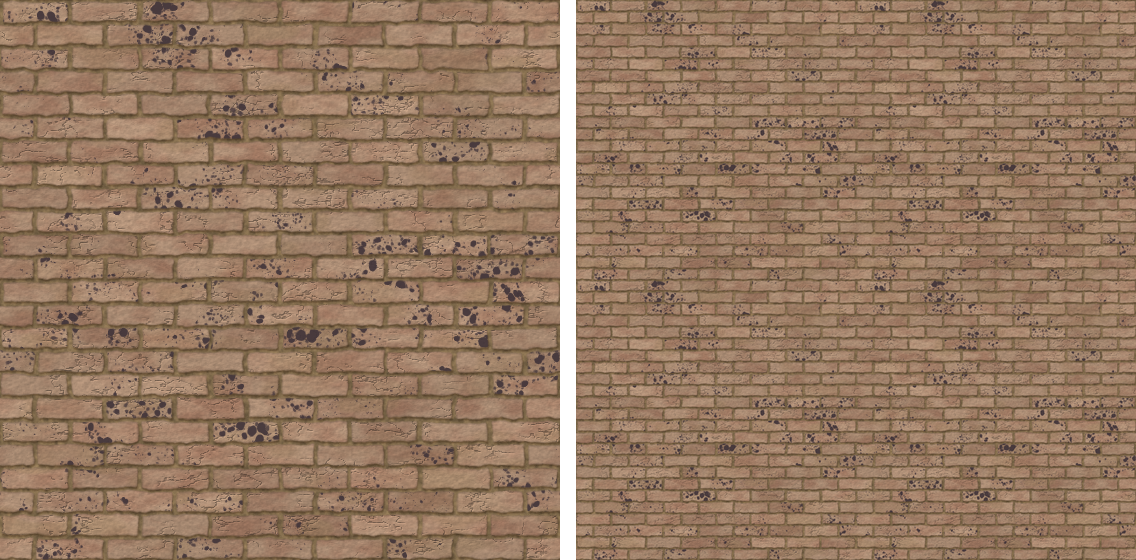
Left, the tile; right, the same tile 2 across and 2 down.
Give the GLSL for this texture, as a Shadertoy shader.

```glsl
// Weathered brick wall in running bond: 8 bricks across, 24 courses up.
// Rounded boxes with wobbling edges sit over shaded sandy mortar; wrapping
// noise adds tint, relief, creases and clusters of dark burnt spots.

const vec2 BRICKS = vec2(8.0, 24.0);
const float ASPECT = 3.0;               // brick length in course heights
const vec2 HALF_SIZE = vec2(1.425, 0.435);
const vec3 PALE_CLAY = vec3(0.675, 0.555, 0.460);
const vec3 RED_CLAY = vec3(0.605, 0.455, 0.370);
const vec3 TAN_CLAY = vec3(0.600, 0.490, 0.370);
const vec3 MORTAR = vec3(0.500, 0.415, 0.295);
const vec3 MORTAR_SHADOW = vec3(0.310, 0.225, 0.135);
const vec3 BURNT = vec3(0.255, 0.205, 0.225);

float hash(vec2 p, float seed) {
    vec3 v = fract(vec3(p.xyx + seed * 17.3) * 0.1031);
    v += dot(v, v.yzx + 33.33);
    return fract((v.x + v.y) * v.z);
}

// Value noise that wraps after a whole number of cells.
float noise(vec2 uv, vec2 cells, float seed) {
    vec2 p = uv * cells, i = floor(p), f = p - i;
    f = f * f * (3.0 - 2.0 * f);
    vec2 a = mod(i, cells), b = mod(i + 1.0, cells);
    return mix(mix(hash(a, seed), hash(vec2(b.x, a.y), seed), f.x),
               mix(hash(vec2(a.x, b.y), seed), hash(b, seed), f.x), f.y);
}

float fbm(vec2 uv, vec2 cells, float seed) {
    float sum = 0.0, gain = 0.5;
    for (int k = 0; k < 4; k++, cells *= 2.0, gain *= 0.5)
        sum += gain * noise(uv, cells, seed + float(k));
    return sum / 0.9375;
}

// Signed distance to the brick of this cell, in course heights.
float brickDistance(vec2 wall, out vec2 id) {
    float course = floor(wall.y);
    float x = wall.x / ASPECT + 0.5 * (1.0 - mod(course, 2.0));
    id = mod(vec2(floor(x), course), BRICKS);
    vec2 p = (vec2(fract(x), fract(wall.y)) - 0.5) * vec2(ASPECT, 1.0);
    p += (vec2(hash(id, 1.0), hash(id, 2.0)) - 0.5) * vec2(0.06, 0.03);
    p.y += p.x * (hash(id, 3.0) - 0.5) * 0.025;
    float corner = 0.09;
    vec2 q = abs(p) - HALF_SIZE + 0.035 * hash(id, 4.0) + corner;
    return length(max(q, 0.0)) + min(max(q.x, q.y), 0.0) - corner;
}

// Thin wandering grooves, present only in patches.
float creases(vec2 uv) {
    float n = fbm(uv, vec2(40.0, 80.0), 31.0);
    float area = smoothstep(0.50, 0.72, noise(uv, vec2(20.0, 30.0), 37.0));
    return (1.0 - smoothstep(0.0, 0.05, abs(n - 0.5))) * area;
}

float relief(vec2 uv) {
    return fbm(uv, vec2(96.0, 144.0), 41.0) - 0.55 * creases(uv);
}

// Scattered round dots, one per cell; amount scales their radius.
float spots(vec2 uv, float cells, float amount, float pixel, float seed) {
    vec2 p = uv * cells;
    float cover = 0.0, soft = 1.3 * pixel * cells;
    for (int k = 0; k < 9; k++) {
        vec2 cell = floor(p) + vec2(k % 3 - 1, k / 3 - 1);
        vec2 key = mod(cell, cells);
        vec2 center = cell + vec2(hash(key, seed), hash(key, seed + 1.0));
        float size = hash(key, seed + 2.0);
        float radius = 0.72 * size * size * amount;
        cover = max(cover, clamp((radius - length(p - center)) / soft, 0.0, 1.0));
    }
    return cover;
}

void mainImage(out vec4 fragColor, in vec2 fragCoord) {
    vec2 uv = fragCoord / iResolution.xy;
    float pixel = 1.0 / iResolution.y;

    // Brick layout with rough edges
    vec2 wobble = vec2(fbm(uv, vec2(48.0), 11.0), fbm(uv, vec2(48.0), 21.0)) - 0.5;
    vec2 wall = uv * BRICKS.y + wobble * 0.20;
    vec2 id, shadowId;
    float dist = brickDistance(wall, id);
    float soft = max(BRICKS.y * pixel, 0.025);
    float brickMask = 1.0 - smoothstep(-soft, soft, dist);

    // Clay tint, per brick and within each brick
    float cloud = fbm(uv, vec2(24.0, 48.0), 51.0);
    float grain = noise(uv, vec2(256.0), 61.0) - 0.5;
    float redness = 0.32 + 0.55 * (hash(id, 5.0) - 0.5) + 2.0 * (cloud - 0.5);
    vec3 clay = mix(PALE_CLAY, RED_CLAY, clamp(redness, 0.0, 1.0));
    float tanArea = smoothstep(0.48, 0.75, noise(uv, vec2(16.0, 36.0), 55.0));
    clay = mix(clay, TAN_CLAY, 0.55 * tanArea * hash(id, 6.0));
    clay *= 0.95 + 0.10 * hash(id, 7.0);

    // Relief lit from the upper left, darker grooves and rim
    float slope = relief(uv) - relief(uv + vec2(-0.0012, 0.0018));
    clay *= 1.0 + 0.30 * clamp(slope, -0.7, 0.4) + 0.09 * grain;
    clay *= 1.0 - 0.20 * creases(uv);
    clay *= 1.0 - 0.13 * smoothstep(-0.09, 0.0, dist);

    // Burnt spots gathered in clusters on some bricks
    float cluster = smoothstep(0.38, 0.72, noise(uv, vec2(24.0, 30.0), 71.0));
    float burn = cluster * smoothstep(0.25, 0.85, hash(id, 8.0));
    vec2 ragged = uv + wobble * 0.012;
    float blots = spots(ragged, 72.0, burn, pixel, 81.0);
    float specks = spots(ragged, 160.0, min(1.0, burn * 1.2), pixel, 91.0);
    clay = mix(clay, BURNT, max(0.92 * blots, 0.75 * specks));

    // Mortar, shaded below and to the right of each brick
    float shadowDist = brickDistance(wall + vec2(-0.04, 0.09), shadowId);
    float shadow = 1.0 - smoothstep(-0.07, 0.05, shadowDist);
    float sand = fbm(uv, vec2(120.0), 101.0) - 0.5;
    vec3 mortar = mix(MORTAR, MORTAR_SHADOW, 0.60 * shadow);
    mortar *= 1.0 + 0.55 * sand + 0.12 * grain;
    fragColor = vec4(mix(mortar, clay, brickMask), 1.0);
}
```
